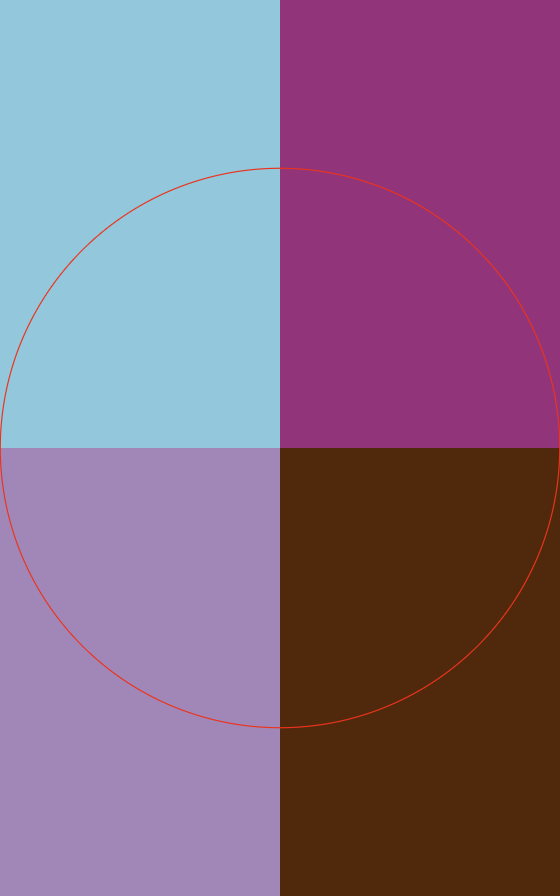
Reproduce this background procedurally as a Shadertoy shader.

```glsl
// Four flat colour quadrants meeting at the canvas centre, crossed by a thin
// red ring that spans the full width. Quadrants are blended by two step edges;
// the ring is a circle distance function with exact thin-line coverage.

#define SKY_BLUE    vec3(0.575, 0.780, 0.860)
#define PLUM        vec3(0.567, 0.204, 0.478)
#define LAVENDER    vec3(0.630, 0.530, 0.720)
#define BROWN       vec3(0.314, 0.160, 0.050)
#define RING_RED    vec3(0.920, 0.200, 0.110)
#define RING_RADIUS 0.4995
#define RING_WIDTH  0.0021

// Antialiased step: 0 below the edge, 1 above, one pixel wide
float edge(float dist, float pixel) {
    return clamp(dist / pixel + 0.5, 0.0, 1.0);
}

// Share of a pixel covered by a line, also when thinner than the pixel
float lineCoverage(float dist, float width, float pixel) {
    return edge(dist + 0.5 * width, pixel) - edge(dist - 0.5 * width, pixel);
}

void mainImage(out vec4 fragColor, in vec2 fragCoord) {
    // Centred coordinates, one unit per canvas width
    vec2 p = (fragCoord - 0.5 * iResolution.xy) / iResolution.x;
    float pixel = 1.0 / iResolution.x;

    // Quadrants
    float right = edge(p.x, pixel);
    float upper = edge(p.y, pixel);
    vec3 color = mix(mix(LAVENDER, BROWN, right),
                     mix(SKY_BLUE, PLUM, right), upper);

    // Ring
    float ringDist = length(p) - RING_RADIUS;
    color = mix(color, RING_RED, lineCoverage(ringDist, RING_WIDTH, pixel));

    fragColor = vec4(color, 1.0);
}
```
